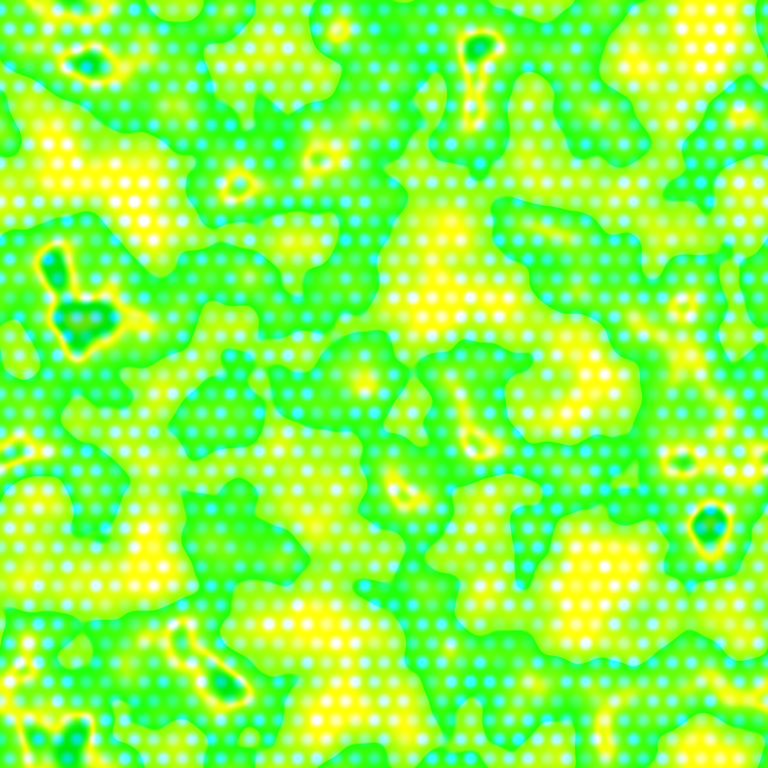
This pattern is drawn by a Shadertoy shader. Its source:

```glsl
const float DOT_CELLS = 40.0;     // even, so the staggered rows wrap
const float FIELD_CELLS = 6.0;
const float GLOW_CELLS = 9.0;
const float FIELD_SPREAD = 0.26;  // typical deviation of the field

float hash(vec2 cell, float seed) {
    vec3 p = fract(vec3(cell.xyx + seed) * vec3(0.1031, 0.1030, 0.0973));
    p += dot(p, p.yzx + 33.33);
    return fract((p.x + p.y) * p.z);
}

// Contribution of one lattice corner with a random unit gradient
float corner(vec2 cell, vec2 offset, float period, float seed) {
    float angle = 6.28318 * hash(mod(cell, period), seed);
    return dot(vec2(cos(angle), sin(angle)), offset);
}

// Gradient noise that repeats after "period" cells
float wrapNoise(vec2 p, float period, float seed) {
    vec2 i = floor(p), f = fract(p);
    vec2 u = f * f * f * (f * (f * 6.0 - 15.0) + 10.0);
    vec2 e = vec2(1.0, 0.0);
    float low = mix(corner(i, f, period, seed),
                    corner(i + e, f - e, period, seed), u.x);
    float high = mix(corner(i + e.yx, f - e.yx, period, seed),
                     corner(i + 1.0, f - 1.0, period, seed), u.x);
    return mix(low, high, u.y);
}

float field(vec2 uv, float cells) {
    float sum = 0.0, weight = 1.0;
    for (int k = 0; k < 3; k++) {
        float shift = 0.37 * float(k);
        float seed = 17.0 * float(k) + 5.0;
        sum += weight * wrapNoise(uv * cells + shift, cells, seed);
        cells *= 2.0;
        weight *= 0.52 - 0.17 * float(k);
    }
    return sum / FIELD_SPREAD;
}

// Pale patches above the contour; green slopes, yellow rings and holes below
float warmth(float level) {
    float depth = max(-level, 0.0);
    float patchTone = 0.5 + 0.32 * max(level, 0.0);
    float slope = 0.11 + 0.33 * depth;
    float ringDist = (depth - 1.55) / 0.25;
    float ring = 0.33 * exp(-ringDist * ringDist);
    float hole = smoothstep(1.6, 2.1, depth);
    float core = 0.45 * smoothstep(2.25, 2.8, depth);
    float lowTone = mix(slope + ring, core, hole);
    return mix(lowTone, patchTone, smoothstep(-0.06, 0.06, level));
}

// Soft dots on staggered rows; strength varies per dot and by region
float dots(vec2 uv, float cells) {
    vec2 p = uv * cells;
    p.x += 0.5 * mod(floor(p.y), 2.0);
    vec2 cell = mod(floor(p), cells);
    float glow = 0.4 * wrapNoise(uv * GLOW_CELLS, GLOW_CELLS, 91.0);
    float strength = mix(0.38, 1.13, hash(cell, 71.0)) + glow;
    float r = length(fract(p) - 0.5);
    return strength * (1.0 - smoothstep(0.07, 0.51, r));
}

void mainImage(out vec4 fragColor, in vec2 fragCoord) {
    vec2 uv = fragCoord / iResolution.xy;
    float level = field(uv, FIELD_CELLS) - 0.1;
    float red = warmth(level);
    float green = 1.0 - 0.1 * smoothstep(1.8, 2.2, -level);
    float blue = 0.04 + dots(uv, DOT_CELLS);
    fragColor = vec4(clamp(vec3(red, green, blue), 0.0, 1.0), 1.0);
}
```
